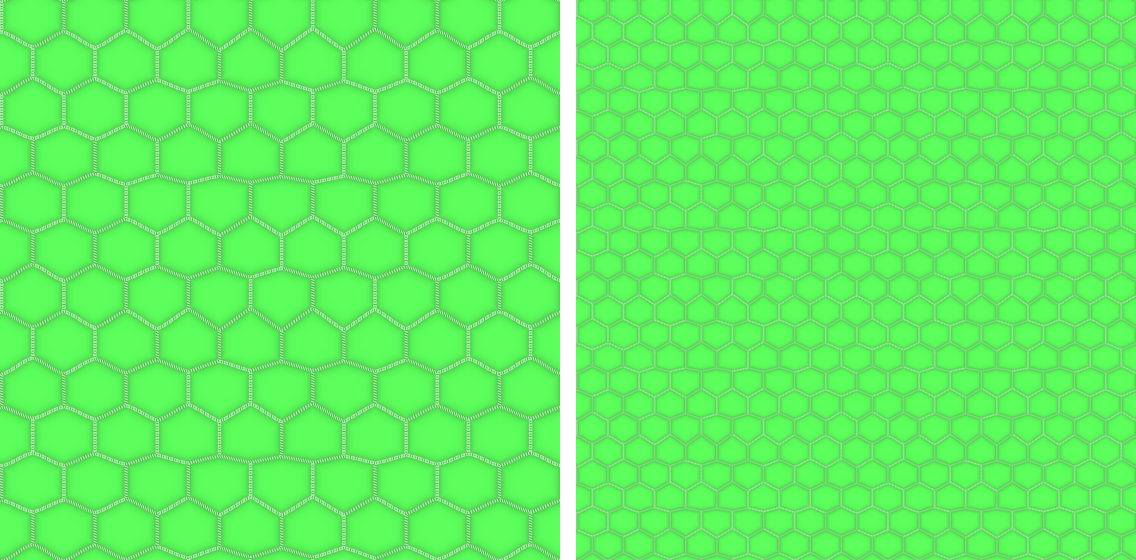
Left, the tile; right, the same tile 2 across and 2 down.
This pattern is drawn by a Shadertoy shader. Its source:

```glsl
// Twisted wire netting of squashed hexagons with soft shading over a bright green sheet.

const float TAU = 6.2831853;
const float COLUMNS = 9.0;
const float ROWS = 12.0;
const vec2 NET_OFFSET = vec2(0.003, 0.013);
const float WIRE_RADIUS = 0.0035;
const float TWISTS_PER_SIDE = 13.0;
const float TWISTS_PER_ROW = 18.0;
const vec3 SHEET_COLOR = vec3(0.36, 1.0, 0.36);
const vec3 WIRE_DARK = vec3(0.33, 0.71, 0.33);
const vec3 WIRE_LIGHT = vec3(0.68, 0.96, 0.68);

// A point on a wire: distance to it, signed offset across it, turns along it, random id.
struct Strand {
    float dist;
    float across;
    float turns;
    float id;
};

float hash21(vec2 p) {
    vec3 q = fract(p.xyx * vec3(0.1031, 0.1030, 0.0973));
    q += dot(q, q.yzx + 33.33);
    return fract((q.x + q.y) * q.z);
}

// Horizontal cell coordinate; whole values are the upright wires of a row.
float columnCoord(float x, float row) {
    return x * COLUMNS + 0.5 * (row + 1.0);
}

// Random value per wire side, wrapped over the tile.
float wireId(float side, float row, float kind) {
    return hash21(vec2(mod(side, 2.0 * COLUMNS) + 20.0 * kind, mod(row, ROWS)));
}

// Zigzag depth swells slowly across the net, opposite on alternate rows.
float zigzagDepth(float x, float row) {
    float parity = 2.0 * mod(row, 2.0) - 1.0;
    float swell = 0.0021 * cos(2.0 * TAU * (row / ROWS + 0.08));
    return 0.0124 + swell + parity * (0.002 - 0.0033 * cos(TAU * x));
}

// Height of the slanted wire below a row, slightly rounded toward a wave.
float zigzagHeight(float x, float row) {
    float tri = 4.0 * abs(fract(columnCoord(x, row)) - 0.5) - 1.0;
    float wave = mix(tri, sin(tri * TAU * 0.25), 0.3 + 0.2 * cos(TAU * x));
    return row / ROWS + zigzagDepth(x, row) * wave;
}

Strand slantedWire(vec2 p, float row) {
    const float STEP = 0.0006;
    float rise = zigzagHeight(p.x + STEP, row) - zigzagHeight(p.x - STEP, row);
    float slope = rise / (2.0 * STEP);
    float across = (p.y - zigzagHeight(p.x, row)) * inversesqrt(1.0 + slope * slope);
    float turns = columnCoord(p.x, row) * 2.0 * TWISTS_PER_SIDE;
    float id = wireId(floor(p.x * 2.0 * COLUMNS), row, 0.0);
    return Strand(abs(across), across, turns, id);
}

Strand uprightWire(vec2 p, float row) {
    float across = (fract(columnCoord(p.x, row) + 0.5) - 0.5) / COLUMNS;
    float wireX = p.x - across;
    float below = zigzagHeight(wireX, row) - p.y;
    float above = p.y - zigzagHeight(wireX, row + 1.0);
    float dist = length(vec2(across, max(0.0, max(below, above))));
    float id = wireId(floor(wireX * 2.0 * COLUMNS + 0.5), row, 1.0);
    return Strand(dist, across, p.y * ROWS * TWISTS_PER_ROW, id);
}

Strand nearer(Strand a, Strand b) {
    if (a.dist < b.dist) return a;
    return b;
}

// Twisted strands: some sides show one diagonal, others a crossed pair.
float twistLight(Strand s) {
    float angle = TAU * s.turns;
    float lean = 1.8 * s.across / WIRE_RADIUS;
    float single = sin(angle + lean);
    float crossed = max(single, sin(angle - lean));
    return 0.5 + 0.5 * mix(single, crossed, step(0.5, s.id));
}

void mainImage(out vec4 fragColor, in vec2 fragCoord) {
    vec2 p = fragCoord / iResolution.xy - NET_OFFSET;
    float pixel = 1.0 / iResolution.y;

    // Closest wire among the neighbouring rows
    float baseRow = floor(p.y * ROWS);
    Strand wire = Strand(1.0, 0.0, 0.0, 0.0);
    for (int i = -1; i <= 1; i++) {
        float row = baseRow + float(i);
        wire = nearer(wire, slantedWire(p, row));
        wire = nearer(wire, uprightWire(p, row));
    }

    // Soft contact shade on the sheet
    vec3 color = SHEET_COLOR * (1.0 - 0.33 * exp(-wire.dist / 0.0058));

    // Wire, with twists fading out where pixels are too coarse for them
    float twistPixels = iResolution.y / (ROWS * TWISTS_PER_ROW);
    float detail = smoothstep(1.2, 2.0, twistPixels);
    float light = mix(0.45, twistLight(wire), detail);
    float soft = max(pixel, 0.0015);
    float cover = 1.0 - smoothstep(WIRE_RADIUS - soft, WIRE_RADIUS + 0.5 * soft, wire.dist);
    color = mix(color, mix(WIRE_DARK, WIRE_LIGHT, light), cover);

    fragColor = vec4(color, 1.0);
}
```
